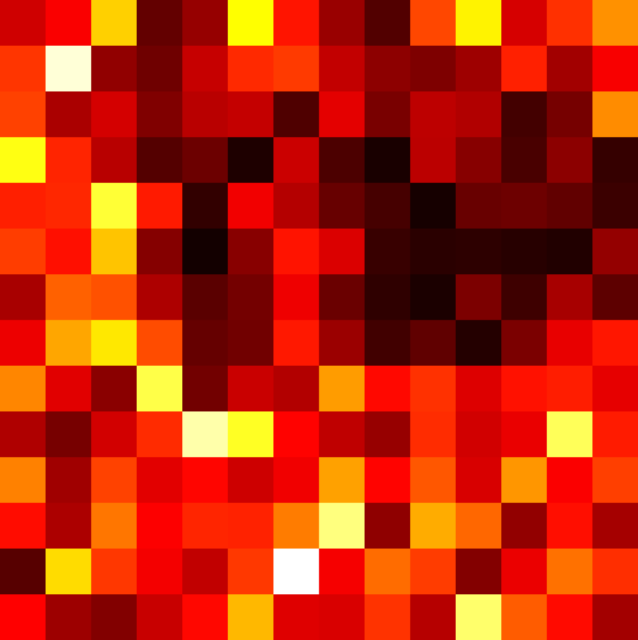
This texture is drawn by a Shadertoy shader. Its source:

```glsl
// A coarse heat map: a square grid of flat cells in black, red, orange, yellow, white.
// Each cell sums a broad cool zone, gradient noise and random grain; its rank among
// all cells then picks the temperature, so the shares of the colours stay fixed.

#define GRID 14            // cells along each side
#define SEED 37u           // picks another random layout
#define COOL_DEPTH 0.62    // strength of the dark zone
#define COOL_CENTER vec2(0.68, 0.67)
#define COOL_RADIUS vec2(0.48, 0.27)
#define PATCH_SCALE 0.37   // noise lattice steps per cell
#define PATCH_AMOUNT 0.55  // strength of neighbouring likeness
#define GRAIN_AMOUNT 0.95  // strength of single cell randomness
#define EDGE_WIDTH 0.0022  // soft edge, as a part of the canvas

// Two random values in 0..1 for a lattice point
vec2 hash2(ivec2 cell, uint salt) {
    uvec2 h = uvec2(cell + 64) * uvec2(1597u, 3571u) + salt * 747u;
    h = (h ^ (h.yx >> 3u)) * 26699u + h.yx * 48271u;
    h ^= h >> 15u;
    h = h * 73471u + h.yx * 9781u;
    h ^= h >> 16u;
    return vec2(h & 65535u) / 65535.0;
}

float cornerSlope(ivec2 corner, vec2 offset) {
    return dot(hash2(corner, SEED) * 2.0 - 1.0, offset);
}

float gradientNoise(vec2 p) {
    vec2 base = floor(p);
    vec2 f = p - base;
    vec2 w = f * f * (3.0 - 2.0 * f);
    ivec2 i = ivec2(base);
    float low = mix(cornerSlope(i, f),
                    cornerSlope(i + ivec2(1, 0), f - vec2(1.0, 0.0)), w.x);
    float high = mix(cornerSlope(i + ivec2(0, 1), f - vec2(0.0, 1.0)),
                     cornerSlope(i + ivec2(1, 1), f - vec2(1.0, 1.0)), w.x);
    return mix(low, high, w.y);
}

// Raw heat of one cell, before ranking
float cellHeat(ivec2 cell) {
    vec2 center = (vec2(cell) + 0.5) / float(GRID);
    vec2 q = (center - COOL_CENTER) / COOL_RADIUS;
    float cooling = COOL_DEPTH * exp(-dot(q, q));
    float patches = PATCH_AMOUNT * gradientNoise(vec2(cell) * PATCH_SCALE + 0.21);
    vec2 grain = hash2(cell, SEED + 101u);
    return patches + GRAIN_AMOUNT * mix(grain.x, grain.y, 0.25) - cooling;
}

float rise(float start, float end, float x) {
    return clamp((x - start) / (end - start), 0.0, 1.0);
}

// Temperature whose share of cooler cells is the given rank
float temperature(float rank) {
    return 0.025 + 0.112 * rise(0.0, 0.14, rank)
                 + 0.123 * rise(0.14, 0.40, rank)
                 + 0.205 * rise(0.40, 0.81, rank)
                 + 0.155 * rise(0.81, 0.91, rank)
                 + 0.250 * rise(0.91, 0.982, rank)
                 + 0.130 * rise(0.982, 0.997, rank);
}

// Black body style ramp: red fills first, then green, then blue
vec3 heatColor(float rank) {
    float t = temperature(rank);
    return vec3(rise(0.0, 0.365, t), rise(0.365, 0.746, t), rise(0.746, 1.0, t));
}

void mainImage(out vec4 fragColor, in vec2 fragCoord) {
    vec2 uv = fragCoord / iResolution.xy;
    vec2 p = uv * float(GRID);

    // The four cells around the nearest grid crossing
    vec2 crossing = floor(p + 0.5);
    ivec2 last = ivec2(GRID - 1);
    ivec2 hi = clamp(ivec2(crossing), ivec2(0), last);
    ivec2 lo = clamp(ivec2(crossing) - 1, ivec2(0), last);
    vec4 heats = vec4(cellHeat(lo), cellHeat(ivec2(hi.x, lo.y)),
                      cellHeat(ivec2(lo.x, hi.y)), cellHeat(hi));

    // Rank them against the whole grid
    vec4 cooler = vec4(0.0);
    for (int y = 0; y < GRID; y++) {
        for (int x = 0; x < GRID; x++) {
            cooler += step(vec4(cellHeat(ivec2(x, y))), heats);
        }
    }
    vec4 rank = (cooler - 0.5) / float(GRID * GRID);

    // Blend across the thin soft edges
    vec2 blur = float(GRID) * max(vec2(EDGE_WIDTH), 1.0 / iResolution.xy);
    vec2 w = clamp((p - crossing) / blur + 0.5, 0.0, 1.0);
    vec3 lower = mix(heatColor(rank.x), heatColor(rank.y), w.x);
    vec3 upper = mix(heatColor(rank.z), heatColor(rank.w), w.x);
    fragColor = vec4(mix(lower, upper, w.y), 1.0);
}
```
